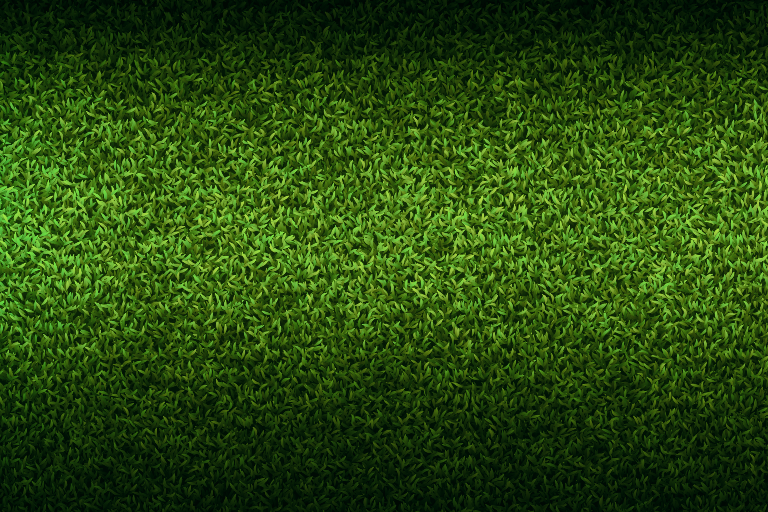
A Shadertoy shader for this texture:

```glsl
#define BLADE_ROWS 76.0
#define BLADE_LAYERS 4
#define BLADE_REACH 0.68
#define BLADE_WIDTH 0.19
#define BAND_CENTER 0.56
#define BAND_WIDTH 0.30
#define AMBIENT 0.115
#define BAND_LIGHT 0.40
#define CLUMP_AMOUNT 0.30

float hash(vec2 p) {
    return fract(sin(dot(p, vec2(127.1, 311.7))) * 43758.5453);
}

float valueNoise(vec2 p) {
    vec2 cell = floor(p), f = fract(p);
    f = f * f * (3.0 - 2.0 * f);
    float low = mix(hash(cell), hash(cell + vec2(1, 0)), f.x);
    float high = mix(hash(cell + vec2(0, 1)), hash(cell + vec2(1, 1)), f.x);
    return mix(low, high, f.y);
}

// Curved, tapered blade: x = coverage, y = position from root to tip
vec2 blade(vec2 p, float angle, float bend, float pixel) {
    vec2 dir = vec2(sin(angle), cos(angle));
    vec2 q = vec2(dot(p, vec2(dir.y, -dir.x)), dot(p, dir));
    float along = clamp(q.y / BLADE_REACH, -1.0, 1.0);
    q.x -= bend * (along * along - 0.4);
    float dist = length(vec2(q.x, q.y - along * BLADE_REACH));
    float halfWidth = BLADE_WIDTH * (1.0 - 0.65 * along * along);
    float coverage = 1.0 - smoothstep(-0.5, 0.5, (dist - halfWidth) / pixel);
    return vec2(coverage, 0.5 + 0.5 * along);
}

// Stacked layers of scattered blades: x = shade, y = warmth
vec2 turf(vec2 p) {
    float pixel = BLADE_ROWS / iResolution.y;
    vec2 result = vec2(0.32, 0.5);
    for (int layer = 0; layer < BLADE_LAYERS; layer++) {
        float depth = float(layer) / float(BLADE_LAYERS - 1);
        vec2 seed = vec2(17.3, 41.9) * float(layer + 1);
        vec2 grid = p * BLADE_ROWS + seed;
        vec2 cell = floor(grid);
        for (int j = -1; j <= 1; j++) {
            for (int i = -1; i <= 1; i++) {
                vec2 id = cell + vec2(i, j);
                vec2 key = id + seed;
                vec2 center = id + vec2(hash(key), hash(key + 5.2));
                float angle = (hash(key + 9.7) - 0.5) * 2.7;
                float bend = (hash(key + 14.1) - 0.5) * 0.5;
                vec2 b = blade(grid - center, angle, bend, pixel);
                float tone = mix(0.55, 1.3, depth) * mix(0.5, 1.5, hash(key + 21.4));
                tone *= mix(0.7, 1.25, b.y);
                result = mix(result, vec2(tone, hash(key + 33.8)), b.x);
            }
        }
    }
    return result;
}

// Horizontal band of light, brighter at the side edges
float lighting(vec2 uv) {
    float offset = (uv.y - BAND_CENTER) / BAND_WIDTH;
    float light = AMBIENT + BAND_LIGHT * exp(-offset * offset);
    float leftGlow = exp(-uv.x * 9.0) * exp(-pow((uv.y - 0.57) / 0.22, 2.0));
    float rightGlow = exp((uv.x - 1.0) * 12.0) * exp(-pow((uv.y - 0.55) / 0.16, 2.0));
    light += 0.13 * leftGlow + 0.07 * rightGlow;
    light *= 1.0 - 0.45 * smoothstep(0.82, 1.0, uv.y);
    light *= 1.0 - 0.15 * smoothstep(0.12, 0.0, uv.y);
    return light;
}

// Dark moss through leaf green to pale highlights
vec3 grassColor(float green, float warmth) {
    float red = max(0.0, 0.74 * green - 0.055) * mix(0.8, 1.2, warmth);
    float blue = 0.01 + 0.1 * green + 0.16 * smoothstep(0.42, 0.75, green);
    return vec3(red, green, blue);
}

void mainImage(out vec4 fragColor, in vec2 fragCoord) {
    vec2 uv = fragCoord / iResolution.xy;
    vec2 p = fragCoord / iResolution.y;

    vec2 grass = turf(p);
    float clumps = valueNoise(p * 13.0) * 0.5 + valueNoise(p * 32.0) * 0.5;
    float green = lighting(uv) * grass.x * (1.0 + CLUMP_AMOUNT * (clumps - 0.5));

    // Soft shoulder keeps the highlights from clipping
    green = green < 0.55 ? green : 0.55 + 0.4 * (1.0 - exp(-(green - 0.55) / 0.4));

    float warmth = grass.y - 0.45 * exp(-uv.x * 9.0);
    fragColor = vec4(grassColor(green, warmth), 1.0);
}
```
